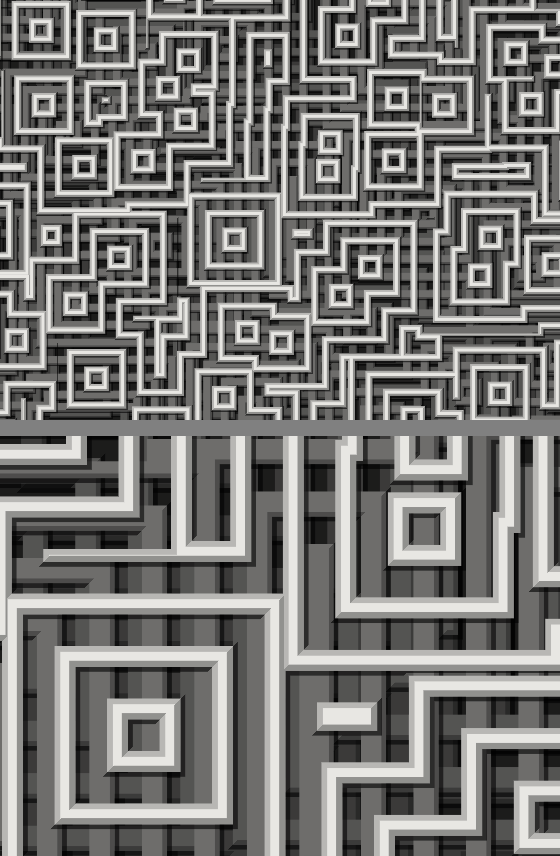
Top, the full canvas; bottom, a detail of the centre.
Reproduce this pattern procedurally as a Shadertoy shader.

```glsl
// Stacked layers of bevelled square rings that merge into a grey maze.

const float RINGS_PER_HEIGHT = 24.0;

vec2 hash22(vec2 p) {
    vec3 q = fract(p.xyx * vec3(0.1031, 0.1030, 0.0973));
    q += dot(q, q.yzx + 33.33);
    return fract((q.xx + q.yz) * q.zy);
}

// Offset from the nearest scattered seed, measured by square distance.
vec2 nearestSeedOffset(vec2 p, float density, float layer) {
    vec2 cell = floor(p * density);
    vec2 nearest = vec2(9.0);
    float best = 9.0;
    for (int y = -2; y <= 2; y++)
    for (int x = -2; x <= 2; x++) {
        vec2 id = cell + vec2(x, y);
        vec2 offset = p - (id + hash22(id + 37.0 * layer + 11.0)) / density;
        float d = max(abs(offset.x), abs(offset.y));
        if (d < best) {
            best = d;
            nearest = offset;
        }
    }
    return nearest;
}

// x: position across the ring, y: the same, signed toward the lower right.
vec2 ringProfile(vec2 offset) {
    vec2 a = abs(offset);
    float across = fract(max(a.x, a.y) * RINGS_PER_HEIGHT) - 0.5;
    float facing = a.x > a.y ? sign(offset.x) : -sign(offset.y);
    return vec2(across, across * facing);
}

void mainImage(out vec4 fragColor, in vec2 fragCoord) {
    vec2 p = fragCoord / iResolution.y;
    float soft = 0.5 * RINGS_PER_HEIGHT / iResolution.y;
    float shade = 0.11;

    // Paint from the deepest layer up to the bright one.
    for (int i = 3; i >= 0; i--) {
        float layer = float(i);
        bool top = i == 0;
        float density = top ? 4.8 : 2.9 - 0.3 * layer;
        float halfWidth = top ? 0.2 : 0.24;
        vec2 ring = ringProfile(nearestSeedOffset(p + 0.013 * layer, density, layer));

        // Shadow cast toward the lower right.
        float shadow = smoothstep(halfWidth - soft, halfWidth + soft, ring.y)
                     * (1.0 - smoothstep(halfWidth + 0.09 - soft, halfWidth + 0.09 + soft, ring.y));
        shade *= 1.0 - 0.6 * shadow;

        // Three facets on the top rings, a dim lip on the lower ones.
        float tone;
        if (top) {
            tone = mix(0.72, 0.91, smoothstep(-0.09 - soft, -0.09 + soft, ring.y));
            tone = mix(tone, 0.57, smoothstep(0.08 - soft, 0.08 + soft, ring.y));
        } else {
            tone = 0.53 - 0.1 * layer;
            tone *= 1.0 - 0.3 * smoothstep(0.15 - soft, 0.15 + soft, ring.y);
        }
        float mask = 1.0 - smoothstep(halfWidth - soft, halfWidth + soft, abs(ring.x));
        shade = mix(shade, tone, mask);
    }

    fragColor = vec4(shade * vec3(1.0, 0.995, 0.98), 1.0);
}
```
